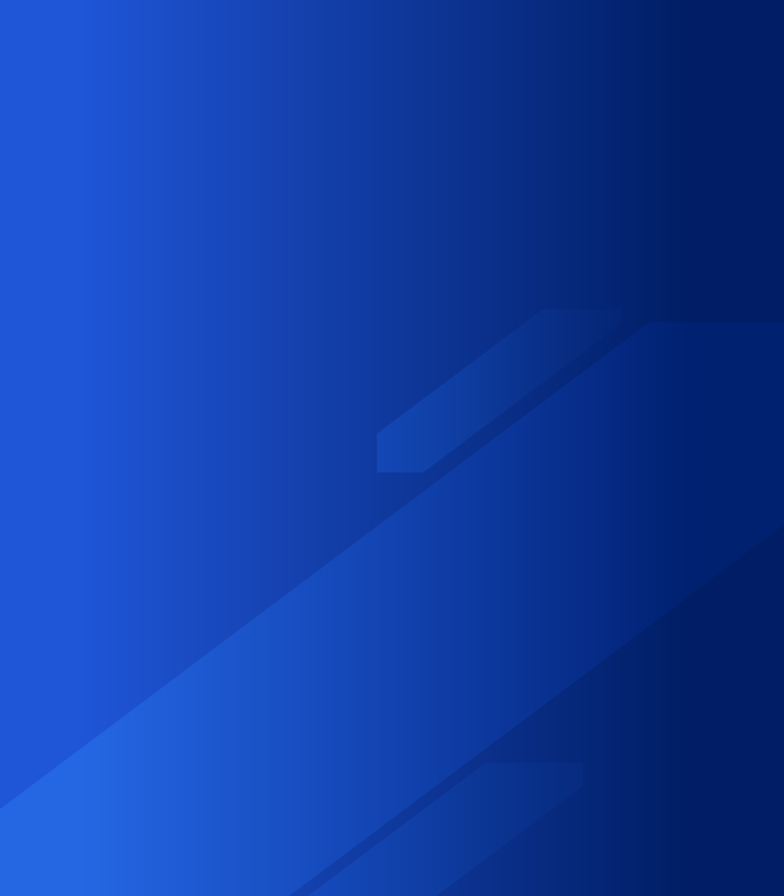
Write a WebGL 1 fragment shader that draws this background.

```glsl
precision highp float;

uniform vec2 u_resolution;

// Coverage of a slanted strip (slope 3/4) clipped to a box.
// strip holds the lower and upper intercepts of its slanted sides.
float slantedBar(vec2 p, vec2 strip, vec2 boxMin, vec2 boxMax) {
  float intercept = p.y - 0.75 * p.x;
  float slant = 0.8 * min(intercept - strip.x, strip.y - intercept);
  vec2 box = min(p - boxMin, boxMax - p);
  float inside = min(slant, min(box.x, box.y));
  float soft = 0.75 / u_resolution.y;
  return smoothstep(-soft, soft, inside);
}

void main() {
  vec2 p = gl_FragCoord.xy / u_resolution.y;
  // Keep horizontal placement tied to the canvas width
  p.x = 0.875 * gl_FragCoord.x / u_resolution.x;

  // Horizontal gradient, flat near both sides
  float shade = clamp((p.x - 0.09) / 0.68, 0.0, 1.0);
  vec3 color = mix(vec3(0.122, 0.333, 0.843), vec3(0.0, 0.115, 0.395), shade);

  // Wide band with a flat top
  float band = slantedBar(p, vec2(-0.242, 0.097), vec2(-1.0), vec2(2.0, 0.6406));
  vec3 bandGlow = mix(vec3(0.022, 0.07, 0.045), vec3(0.0, 0.012, 0.045), shade);
  bandGlow.b += 0.12 * shade * (1.0 - shade);
  color += band * bandGlow;

  // Short upper bar, fading to the right
  float upperBar = slantedBar(p, vec2(0.1185, 0.2005), vec2(0.4206, 0.4727), vec2(0.693, 0.655));
  float upperFade = 1.0 - 0.85 * smoothstep(0.42, 0.70, p.x);
  color += upperBar * upperFade * vec3(0.014, 0.052, 0.085);

  // Lower bar, running off the bottom
  float lowerBar = slantedBar(p, vec2(-0.3652, -0.2578), vec2(-1.0), vec2(0.651, 0.1484));
  float lowerFade = 1.0 - 0.65 * smoothstep(0.36, 0.66, p.x);
  color += lowerBar * lowerFade * vec3(0.008, 0.04, 0.065);

  gl_FragColor = vec4(color, 1.0);
}
```
